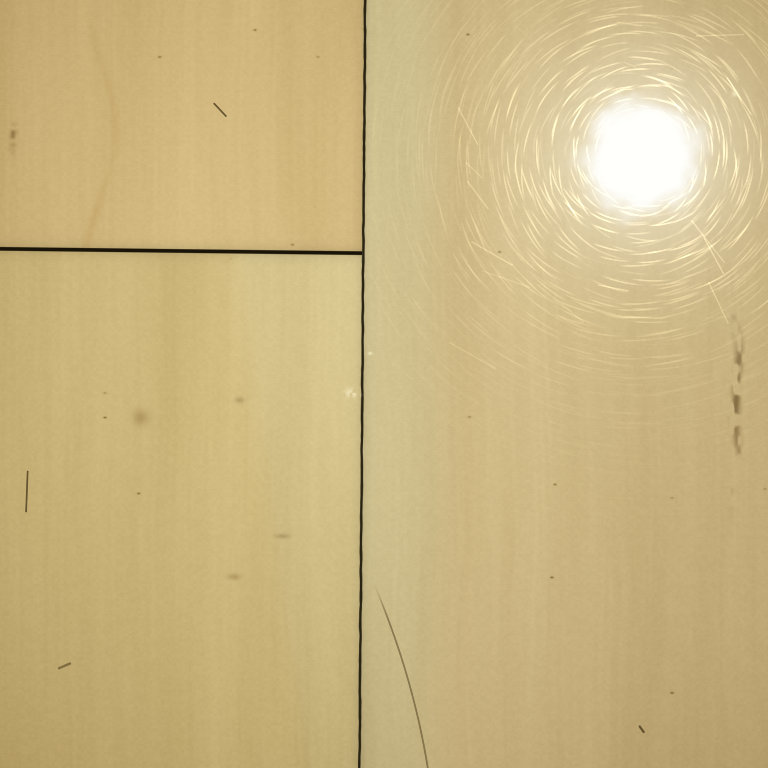
Reproduce this texture procedurally as a three.js fragment shader.

```glsl
// Pale varnished wooden boards split by two dark seams, lit by a round lamp glare.
// Stretched noise makes the grain, polar cells make the circular polishing
// scratches, and distances to segments make the seams, scuffs and nicks.
varying vec2 vUv;

const vec2 GLARE = vec2(0.837, 0.796);

float hash(vec2 p) {
  return fract(sin(dot(p, vec2(127.1, 311.7))) * 43758.5453);
}

float noise(vec2 p) {
  vec2 i = floor(p), f = fract(p);
  f = f * f * (3.0 - 2.0 * f);
  return mix(mix(hash(i), hash(i + vec2(1.0, 0.0)), f.x),
             mix(hash(i + vec2(0.0, 1.0)), hash(i + 1.0), f.x), f.y);
}

float fbm(vec2 p) {
  float sum = 0.0, amp = 0.5;
  for (int i = 0; i < 4; i++) {
    sum += amp * noise(p);
    p = p * 2.03 + 17.3;
    amp *= 0.5;
  }
  return sum;
}

// Soft stroke of half width w between a and b
float stroke(vec2 p, vec2 a, vec2 b, float w) {
  vec2 d = b - a;
  float t = clamp(dot(p - a, d) / dot(d, d), 0.0, 1.0);
  return 1.0 - smoothstep(w * 0.4, w + 0.001, length(p - a - d * t));
}

float spot(vec2 p, vec2 c, vec2 size) {
  vec2 q = (p - c) / size;
  return exp(-dot(q, q));
}

// Broken concentric arcs, in layers with slightly shifted centres
float polishArcs(vec2 p) {
  float sum = 0.0;
  for (int i = 0; i < 6; i++) {
    float k = float(i);
    vec2 d = p - GLARE - 0.045 * (vec2(hash(vec2(k, 3.0)), hash(vec2(k, 8.0))) - 0.5);
    float rings = 52.0 + 7.0 * k;
    float r = length(d) * rings, ring = floor(r);
    float cells = 9.0 + floor(ring * 0.8);
    float a = fract(atan(d.y, d.x) / 6.28318 + hash(vec2(ring, k))) * cells;
    vec2 id = vec2(ring + 60.0 * k, floor(a));
    float off = 0.25 + 0.5 * hash(id + 5.0) + 0.2 * (fract(a) - 0.5) * (hash(id + 9.0) - 0.5);
    float line = 1.0 - smoothstep(0.0003, 0.0017, abs(fract(r) - off) / rings);
    float taper = smoothstep(0.0, 0.3, fract(a)) * smoothstep(1.0, 0.6, fract(a));
    sum += line * taper * smoothstep(0.45, 1.0, hash(id));
  }
  return sum;
}

// Straight stray scratches scattered round the glare
float strayScratches(vec2 p) {
  float sum = 0.0;
  for (int i = 0; i < 26; i++) {
    float k = float(i), a = 2.0 + 1.2 * hash(vec2(k, 4.0));
    vec2 c = vec2(mix(0.5, 1.0, hash(vec2(k, 1.0))), mix(0.5, 1.0, hash(vec2(k, 2.0))));
    vec2 h = vec2(cos(a), sin(a)) * mix(0.006, 0.04, hash(vec2(k, 7.0)));
    sum += stroke(p, c - h, c + h, 0.0006) * hash(vec2(k, 6.0));
  }
  return sum;
}

void main() {
  vec2 p = vUv;
  float seamX = mix(0.468, 0.4755, p.y) + 0.0008 * (noise(vec2(p.y * 70.0, 2.0)) - 0.5);
  float seamY = 0.676 - 0.012 * p.x;
  float right = smoothstep(-0.001, 0.001, p.x - seamX);
  float upper = (1.0 - right) * smoothstep(-0.001, 0.001, p.y - seamY);

  // Board tones with vertical grain
  float board = right * 31.0 + upper * 57.0;
  float warp = 0.025 * fbm(p * 3.0 + board);
  float broad = fbm(vec2((p.x + warp) * 13.0 + board, p.y * 1.3));
  float fine = noise(vec2((p.x + warp) * 190.0 + board, p.y * 5.0));
  vec3 col = mix(vec3(0.815, 0.73, 0.5), vec3(0.815, 0.715, 0.49), upper);
  col = mix(col, vec3(0.8, 0.715, 0.515), right);
  col += vec3(0.075, 0.085, 0.09) * (broad - 0.47) + 0.014 * (fine - 0.5);
  float paleBand = right * (1.0 - smoothstep(0.07, 0.15, p.x - seamX + warp));
  col += vec3(-0.005, 0.022, 0.03) * paleBand;
  float sapBand = (1.0 - right) * (1.0 - upper) * smoothstep(0.32, 0.36, p.x + 0.13 * (p.y - 0.5) + warp);
  col += vec3(0.0, 0.015, 0.03) * sapBand;
  float vein = upper * spot(p, vec2(0.13 + 0.02 * sin(p.y * 17.0), p.y), vec2(0.006, 1.0));
  col -= vec3(0.03, 0.045, 0.05) * vein * noise(p * vec2(9.0, 14.0));

  // Lamp falloff towards the corners
  vec2 v = (p - vec2(0.52, 0.6)) * vec2(1.0, 0.95);
  col *= 1.025 - vec3(0.26, 0.3, 0.38) * dot(v, v);
  col += 0.018 * (noise(p * 260.0) - 0.5) + 0.012 * (hash(floor(p * 512.0)) - 0.5);

  // Scuffs, specks and dents
  float scuffX = 0.963 - 0.012 * (0.48 - p.y) * (0.48 - p.y) * 40.0 + 0.012 * (noise(vec2(p.y * 22.0, 4.0)) - 0.5);
  float scuff = spot(p, vec2(scuffX, 0.49), vec2(0.0055, 0.095)) * smoothstep(0.35, 0.75, noise(p * vec2(190.0, 75.0)));
  col = mix(col, vec3(0.42, 0.32, 0.17), 0.75 * scuff);
  float dents = spot(p, vec2(0.183, 0.456), vec2(0.01)) + spot(p, vec2(0.368, 0.302), vec2(0.009, 0.003))
    + spot(p, vec2(0.312, 0.479), vec2(0.006, 0.004)) + spot(p, vec2(0.305, 0.249), vec2(0.008, 0.004))
    + spot(p, vec2(0.017, 0.82), vec2(0.006, 0.015)) * 2.0 * noise(p * 180.0);
  col -= vec3(0.11, 0.12, 0.1) * dents;
  for (int i = 0; i < 22; i++) {
    float k = float(i);
    vec2 c = vec2(hash(vec2(k, 11.0)), hash(vec2(k, 12.0)));
    col -= 0.3 * hash(vec2(k, 13.0)) * spot(p, c, vec2(0.0022, 0.0014));
  }

  // Dark nicks and the long curved scratch
  float nicks = stroke(p, vec2(0.036, 0.386), vec2(0.034, 0.334), 0.0009)
    + stroke(p, vec2(0.279, 0.865), vec2(0.294, 0.849), 0.0009)
    + 0.7 * stroke(p, vec2(0.077, 0.13), vec2(0.091, 0.136), 0.0015)
    + stroke(p, vec2(0.833, 0.054), vec2(0.838, 0.047), 0.0014);
  float curveX = 0.557 - 0.16 * p.y - 0.55 * p.y * p.y;
  nicks += 0.65 * (1.0 - smoothstep(0.0004, 0.002, abs(p.x - curveX))) * smoothstep(0.245, 0.19, p.y);
  col = mix(col, vec3(0.3, 0.24, 0.12), 0.8 * clamp(nicks, 0.0, 1.0));

  // Glare, its halo and the scratches it lights
  float r = length(p - GLARE);
  float halo = 0.52 * exp(-r * r / 0.014) + 0.2 * exp(-r * r / 0.055);
  col = mix(col, vec3(1.0, 0.98, 0.9), halo * (0.9 + 0.25 * fbm(p * 45.0)));
  float lit = polishArcs(p) * (0.42 * exp(-r * r / 0.035) + 0.05 * exp(-r * r / 0.12));
  lit += strayScratches(p) * 0.4 * exp(-r * 3.0);
  col += vec3(0.5, 0.49, 0.42) * right * lit;
  float core = 1.0 - smoothstep(0.05, 0.096, r + 0.03 * (fbm(p * 38.0) - 0.47));
  col = mix(col, vec3(1.0, 1.0, 0.985), core);

  // Seams with soft shade, then pale chips beside them
  float dx = abs(p.x - seamX), dy = abs(p.y - seamY);
  float onLeft = 1.0 - smoothstep(-0.002, 0.001, p.x - seamX);
  col *= 1.0 - 0.12 * exp(-dx / 0.005) - 0.14 * onLeft * exp(-dy / 0.006);
  float rough = 0.0007 * noise(vec2(p.y * 150.0, 9.0));
  float seams = max(0.9 * (1.0 - smoothstep(0.0006, 0.0023 + rough, dx)),
                    onLeft * (1.0 - smoothstep(0.0014, 0.0034, dy)));
  col = mix(col, vec3(0.1, 0.08, 0.03), seams);
  float chips = spot(p, vec2(0.458, 0.488), vec2(0.009, 0.006)) * smoothstep(0.4, 0.7, noise(p * 210.0))
    + spot(p, vec2(0.482, 0.54), vec2(0.003, 0.002)) + spot(p, vec2(0.957, 0.878), vec2(0.004));
  col = mix(col, vec3(0.96, 0.92, 0.76), clamp(0.8 * chips, 0.0, 1.0));

  gl_FragColor = vec4(clamp(col, 0.0, 1.0), 1.0);
}
```
